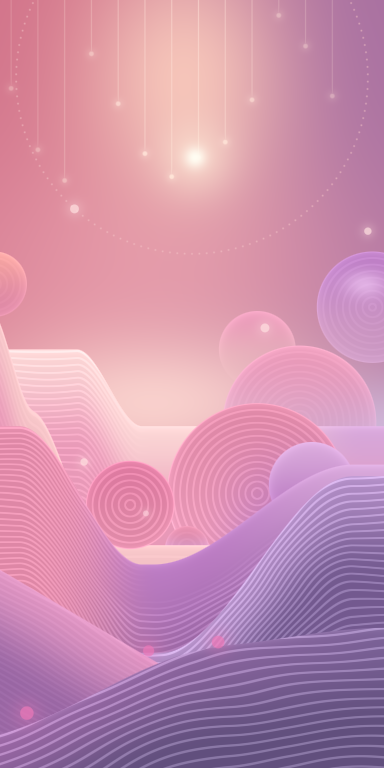
Give the GLSL for this background, as a Shadertoy shader.

```glsl
// A pastel valley: glowing rose sky with hanging threads of light, ringed
// domes in haze and layered hills engraved with contour lines.
// Hills are height curves, domes circle distances, painted back to front.

float ramp(float a, float b, float v) { return smoothstep(a, b, v); }

float corner(vec2 cell, vec2 f) {
  float a = 6.2832 * fract(sin(dot(cell, vec2(127.1, 311.7))) * 43758.5);
  return dot(vec2(cos(a), sin(a)), f);
}

float gradientNoise(vec2 p) {
  vec2 i = floor(p), f = p - i, u = f * f * (3. - 2. * f), e = vec2(1, 0);
  return mix(mix(corner(i, f), corner(i + e, f - e), u.x),
    mix(corner(i + e.yx, f - e.yx), corner(i + 1., f - 1.), u.x), u.y);
}

// Soft elliptical light
float spot(vec2 p, vec2 centre, vec2 size) {
  vec2 q = (p - centre) / size;
  return exp(-dot(q, q));
}

float disc(float d, float r, float px) {
  return 1. - ramp(r - px, r + px, d);
}

// Antialiased coverage, d positive inside
float cover(float d) {
  return clamp(.5 + d / max(fwidth(d), 1e-5), 0., 1.);
}

// Thin lines repeated every gap along d
float contour(float d, float gap) {
  float blur = max(fwidth(d) / gap, .01);
  float away = .5 - abs(fract(d / gap) - .5);
  return (1. - ramp(.05, .07 + blur, away)) * clamp(1.3 - blur, 0., 1.);
}

// Ringed ball (x, y, radius); haze dissolves its lower part
void dome(inout vec3 col, vec2 p, vec3 ball, vec3 top, vec3 base, float rings, float haze) {
  vec2 q = p - ball.xy;
  float d = ball.z - length(q), h = q.y / ball.z;
  vec3 body = mix(base, top, ramp(-.8, 1., h));
  body += rings * contour(d, .017) + .08 * exp(-max(d, 0.) / .012);
  col = mix(col, body, cover(d) * mix(1., ramp(-.7, .9, h), haze));
}

// Hill with a lit crest and engraved lines
void hill(inout vec3 col, float d, vec3 crest, vec3 body, float gap, float lines, float warp) {
  vec3 c = mix(crest, body, ramp(0., .28, d));
  c += lines * contour(d + warp, gap) + .07 * exp(-max(d, 0.) / .01);
  col = mix(col, c, cover(d));
}

vec3 sky(vec2 p) {
  vec3 c = mix(vec3(.82, .45, .54), vec3(.66, .44, .63), ramp(.15, 1., p.x));
  c = mix(c, vec3(.91, .62, .68), .75 * spot(p, vec2(.4, 1.3), vec2(.6, .35)));
  c = mix(c, vec3(.98, .8, .74), .9 * spot(p, vec2(.48, 1.8), vec2(.27, .34)));
  c = mix(c, vec3(.98, .83, .81), .95 * spot(p, vec2(.4, .95), vec2(.48, .2)));
  return mix(c, vec3(.83, .76, .89), .8 * spot(p, vec2(1.02, .87), vec2(.22, .14)));
}

// Threads of light with beads at their lower ends
void threads(inout vec3 col, vec2 p, float px) {
  float ends[13] = float[13](1.77, 1.61, 1.53, 1.86, 1.73, 1.6, 1.54, 1.59, 1.63, 1.74, 1.96, 1.88, 1.75);
  for (int i = 0; i < 13; i++) {
    vec2 end = vec2(.029 + .0697 * float(i), ends[i]), q = p - end;
    float strength = .25 + .4 * spot(end, vec2(.47, 1.6), vec2(.25, .4));
    float line = disc(abs(q.x), .001, px) * step(0., q.y);
    float bead = disc(length(q), .006, px) + .5 * spot(q, vec2(0), vec2(.015));
    col = mix(col, vec3(1, .89, .85), strength * max(line, bead));
  }
}

// Evenly spaced dots around a circle
float dottedRing(vec2 q, float r, float count, float px) {
  float turn = fract(atan(q.y, q.x) * count / 6.2832) - .5;
  return disc(length(vec2(turn * 6.2832 * r / count, length(q) - r)), .002, px);
}

// Floating orbs (x, y, radius); low ones are pink
void orbs(inout vec3 col, vec2 p, float px) {
  vec3 list[8] = vec3[8](vec3(.07, .143, .018), vec3(.387, .305, .015),
    vec3(.568, .328, .017), vec3(.194, 1.456, .012), vec3(.958, 1.398, .01),
    vec3(.69, 1.146, .012), vec3(.219, .797, .01), vec3(.38, .663, .008));
  for (int i = 0; i < 8; i++) {
    vec3 o = list[i], tint = mix(vec3(.93, .47, .72), vec3(1, .88, .88), ramp(.3, .8, o.y));
    float glow = .25 * spot(p, o.xy, vec2(2. * o.z));
    col = mix(col, tint, max(.75 * disc(length(p - o.xy), o.z, px), glow));
  }
}

void mainImage(out vec4 fragColor, in vec2 fragCoord) {
  vec2 p = fragCoord / iResolution.xy * vec2(1, 2), star = vec2(.508, 1.59);
  float px = 1. / iResolution.x, x = p.x, y = p.y, warp = .022 * gradientNoise(p * vec2(4, 6));
  vec3 rose = vec3(.87, .53, .65), lilac = vec3(.84, .65, .85), blush = vec3(.96, .77, .78);
  vec3 violet = vec3(.73, .48, .76), plum = vec3(.6, .4, .64), pink = vec3(.91, .6, .72);

  // Sky and star
  vec3 col = sky(p);
  threads(col, p, px);
  col = mix(col, blush, .6 * dottedRing(p - vec2(.5, 1.797), .458, 150., px));
  col = mix(col, vec3(1, .92, .84), .6 * spot(p, star, vec2(.1)));
  col = mix(col, vec3(1, .99, .95), spot(p, star, vec2(.027)));

  // Distant domes
  dome(col, p, vec3(.67, 1.09, .1), pink, blush, 0., .9);
  dome(col, p, vec3(.97, 1.2, .145), violet, lilac, .04, .5);
  col = mix(col, vec3(.93, .76, .94), .7 * spot(p, vec2(.95, 1.26), vec2(.055, .035)));
  dome(col, p, vec3(-.015, 1.26, .085), vec3(.95, .63, .62), rose, .02, .2);
  dome(col, p, vec3(.78, .9, .2), pink, lilac, .025, .8);

  // Pale hill and valley domes
  float left = 1. - ramp(.2, .4, x);
  vec3 crest = mix(vec3(.98, .83, .83), lilac, ramp(.6, .95, x));
  hill(col, 1.09 - .2 * ramp(.2, .37, x) - y, crest, pink, .017, .06 * left, warp);
  dome(col, p, vec3(.67, .715, .235), rose, mix(pink, violet, ramp(.5, .75, x)), .07, 0.);
  dome(col, p, vec3(.812, .737, .112), lilac, violet, 0., 0.);
  dome(col, p, vec3(.487, .573, .057), rose, lilac, .02, 0.);

  // Left shoulder and its dome
  hill(col, 1.2 - .27 * ramp(-.03, .09, x) - .35 * ramp(.08, .27, x) - y, blush, pink, .03, .02, warp);
  dome(col, p, vec3(.339, .685, .115), vec3(.86, .47, .62), rose, .08, 0.);

  // Sweeping wave
  float wave = .89 - .36 * ramp(.05, .37, x) + .26 * ramp(.4, .92, x) - y;
  crest = mix(mix(rose, violet, ramp(.15, .42, x)), lilac, ramp(.5, .95, x));
  hill(col, wave, crest, mix(rose, plum, ramp(.1, .5, x)), .015, .09 * max(left, ramp(.08, .16, wave)), warp);

  // Dark slope, pink slope and foreground
  hill(col, .3 + .46 * ramp(.42, .92, x) - y, vec3(.68, .54, .76), vec3(.45, .35, .56), .02, .14, warp);
  hill(col, .516 - .59 * x - y, vec3(.86, .57, .75), plum, .016, .025, warp);
  float front = .075 + .24 * ramp(-.1, .6, x) + .05 * ramp(.5, 1., x) - y;
  hill(col, front, mix(plum, vec3(.48, .38, .59), x), vec3(.38, .31, .49), .026, .16, warp);

  orbs(col, p, px);
  fragColor = vec4(clamp(col, 0., 1.), 1);
}
```
